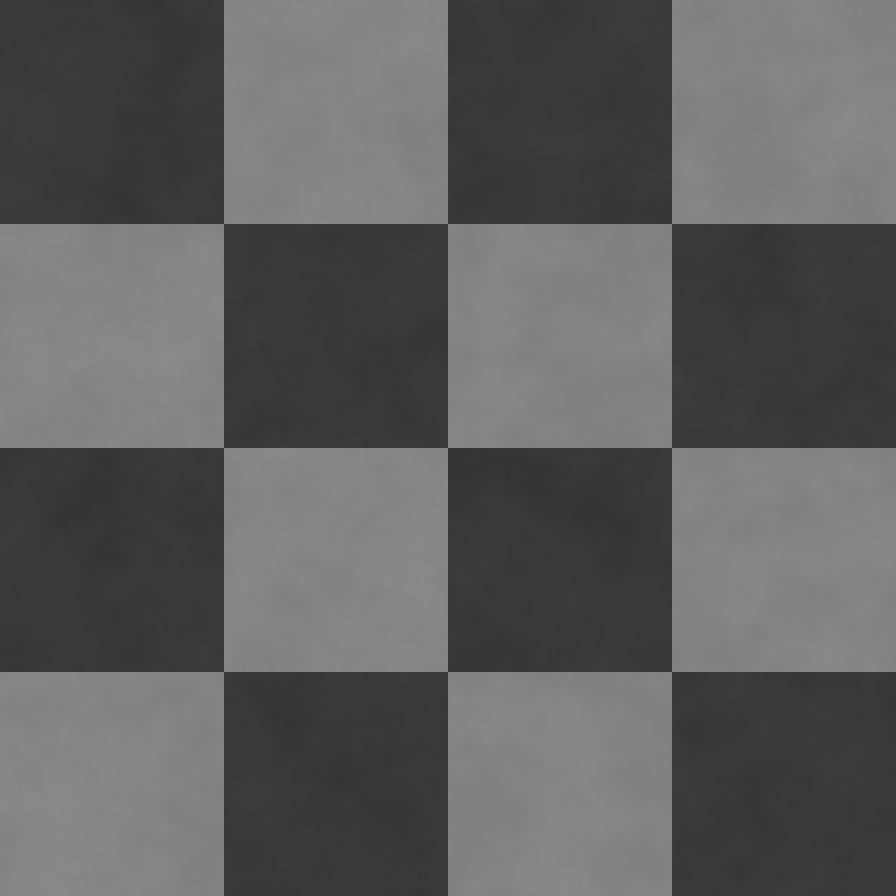
A WebGL 2 fragment shader for this pattern:

```glsl
#version 300 es
precision highp float;
// Checkerboard of four by four light and dark grey tiles with soft, cloudy wear.

uniform vec2 u_resolution;
out vec4 fragColor;

const float TILES = 4.0;
const vec3 LIGHT_GREY = vec3(0.518);
const vec3 DARK_GREY = vec3(0.220);

vec2 hash2(vec2 p) {
    vec3 q = fract(p.xyx * vec3(0.1031, 0.1030, 0.0973));
    q += dot(q, q.yzx + 33.33);
    return fract((q.xx + q.yz) * q.zy);
}

// Unit gradient at a lattice point
vec2 latticeGradient(vec2 cell) {
    float angle = 6.28319 * hash2(cell).x;
    return vec2(cos(angle), sin(angle));
}

float gradientNoise(vec2 p) {
    vec2 i = floor(p);
    vec2 f = p - i;
    vec2 u = f * f * f * (f * (f * 6.0 - 15.0) + 10.0);
    vec2 e = vec2(1.0, 0.0);
    float a = dot(latticeGradient(i), f);
    float b = dot(latticeGradient(i + e.xy), f - e.xy);
    float c = dot(latticeGradient(i + e.yx), f - e.yx);
    float d = dot(latticeGradient(i + e.xx), f - e.xx);
    return mix(mix(a, b, u.x), mix(c, d, u.x), u.y);
}

// Rotated octaves of gradient noise
float cloudNoise(vec2 p, float gain) {
    const mat2 TURN = mat2(1.6, 1.2, -1.2, 1.6);
    float sum = 0.0;
    float amplitude = 1.0;
    for (int octave = 0; octave < 6; octave++) {
        sum += amplitude * gradientNoise(p);
        p = TURN * p + 17.3;
        amplitude *= gain;
    }
    return sum;
}

// Coverage of the light tiles, with edges softened over a given width
float checker(vec2 p, float softness) {
    vec2 cell = floor(p);
    vec2 toEdge = 0.5 - abs(fract(p) - 0.5);
    float parity = 1.0 - 2.0 * mod(cell.x + cell.y, 2.0);
    return smoothstep(-softness, softness, parity * min(toEdge.x, toEdge.y));
}

// Brightness change from clouds, blotches and fine grain
float wear(vec2 p, vec2 tile) {
    vec2 q = p + 60.0 * hash2(tile + 3.7);
    float clouds = cloudNoise(q * 1.9, 0.62);
    float blotches = cloudNoise(q * 6.0 + 41.0, 0.6);
    float grain = gradientNoise(q * 58.0);
    return 0.022 * clouds + 0.009 * blotches + 0.006 * grain;
}

void main() {
    vec2 p = TILES * gl_FragCoord.xy / u_resolution;
    float softness = 0.5 * TILES / min(u_resolution.x, u_resolution.y);
    float light = checker(p, softness);

    // Wear differs from tile to tile and shows less on the dark ones
    vec2 tile = floor(p);
    float shade = wear(p, tile) + 0.006 * (hash2(tile + 11.0).y - 0.5);
    vec3 color = mix(DARK_GREY, LIGHT_GREY, light);
    color += shade * mix(0.85, 1.0, light);

    fragColor = vec4(color, 1.0);
}
```
